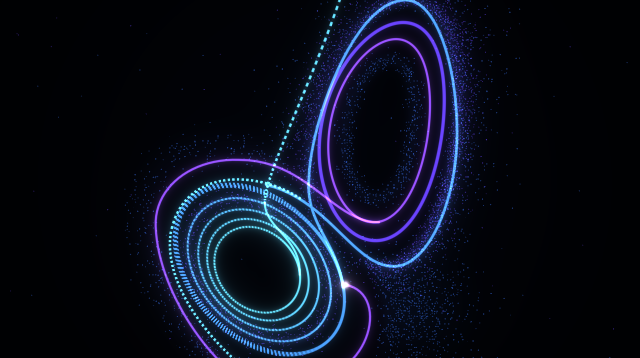
Reproduce this background procedurally as a Shadertoy shader.

```glsl
const float GRID = 430.0; // canvas height in layout units, y runs down
const vec3 NIGHT = vec3(0.003, 0.009, 0.028);
const vec3 CYAN = vec3(0.36, 0.8, 0.9);
const vec3 AZURE = vec3(0.27, 0.58, 0.92);
const vec3 VIOLET = vec3(0.36, 0.22, 0.86);
const vec3 ORCHID = vec3(0.54, 0.28, 0.92);

vec2 hash2(vec2 cell) {
  vec3 h = fract(cell.xyx * vec3(0.1031, 0.103, 0.0973));
  h += dot(h, h.yzx + 33.33);
  return fract((h.xx + h.yz) * h.zy);
}

float bell(float d, float width) {
  return exp(-d * d / (width * width));
}

// Signed distance to a leaning ellipse with a bent axis
float ring(vec2 p, vec2 center, vec2 radii, float lean, float bend) {
  vec2 q = (p - center) / radii;
  q.x -= bend * q.y * q.y;
  float k = 1.0 - lean * lean;
  float f = sqrt((dot(q, q) - 2.0 * lean * q.x * q.y) / k + 1e-4);
  vec2 g = (q - lean * q.yx) / (k * f);
  g.y -= 2.0 * bend * q.y * g.x;
  return (f - 1.0) / max(length(g / radii), 0.002);
}

// Distance to a cubic arc, and the parameter of its nearest point
vec2 arc(vec2 p, vec2 a, vec2 b, vec2 c, vec2 d) {
  vec2 best = vec2(1e4, 0), from = a;
  for (float i = 0.0; i < 22.0; i++) {
    float t = (i + 1.0) / 22.0, s = 1.0 - t;
    vec2 to = s * s * s * a + 3.0 * s * t * (s * b + t * c) + t * t * t * d;
    vec2 e = to - from;
    float h = clamp(dot(p - from, e) / dot(e, e), 0.0, 1.0);
    float dist = length(p - from - e * h);
    if (dist < best.x) best = vec2(dist, (i + h) / 22.0);
    from = to;
  }
  return best;
}

float core(float d, float w, float px) {
  return 1.0 - smoothstep(w - px, w + px, abs(d));
}

float glow(float d) {
  return 0.24 * exp(-abs(d) / 3.5) + 0.055 * exp(-abs(d) / 14.0);
}

float stroke(float d, float w, float px) {
  return core(d, w, px) * 0.85 + glow(d);
}

float beads(float phase) {
  return smoothstep(0.2, 0.8, 0.5 + 0.5 * cos(6.2832 * phase));
}

float beaded(vec2 a, float px) {
  return core(a.x, 1.5, px) * beads(a.y * 34.0) + 0.5 * glow(a.x);
}

// One random speck per cell, kept where density allows
float dust(vec2 p, float size, float density) {
  vec2 h = hash2(floor(p / size));
  float d = length(fract(p / size) - 0.25 - h * 0.5) * size;
  float kept = step(hash2(floor(p / size) + 71.0).x, density);
  return kept * (1.0 - smoothstep(0.3, 1.4, d)) * (0.35 + 0.65 * h.y);
}

vec3 dustClouds(vec2 p) {
  float wing = ring(p, vec2(460, 160), vec2(89, 160), -0.2, 0.15);
  float disc = ring(p, vec2(322, 334), vec2(130), 0.4, 0.0);
  float far = max(wing, 0.0);
  float halo = smoothstep(-14.0, 6.0, wing) * exp(-far / 20.0);
  halo *= mix(0.55, 1.0, smoothstep(390.0, 520.0, p.x));
  halo *= mix(0.3, 1.0, smoothstep(-4.0, 14.0, disc));
  float spill = bell(length((p - vec2(482, 372)) / vec2(62, 50)), 1.0);
  spill *= smoothstep(0.0, 16.0, disc);
  float eye = bell(ring(p, vec2(456, 155), vec2(42, 83), -0.2, 0.1), 9.0);
  float rim = bell(ring(p, vec2(314, 325), vec2(140, 152), 0.4, 0.0), 17.0);
  rim *= 1.0 - smoothstep(280.0, 390.0, p.x);
  float belt = bell(ring(p, vec2(312, 324), vec2(85), 0.3, 0.0), 11.0);
  float blue = 0.35 * halo + 0.5 * spill + 0.42 * eye + 0.14 * rim;
  float violet = 0.75 * halo * exp(-far / 25.0) + 0.3 * belt;
  vec2 turned = mat2(0.8, 0.6, -0.6, 0.8) * p;
  float blueSpecks = dust(p, 3.1, blue) + dust(turned, 3.7, blue);
  float violetSpecks = dust(turned + 50.0, 2.9, violet) + dust(p + 90.0, 3.5, violet);
  return vec3(0.17, 0.34, 0.72) * (0.6 * blueSpecks + 0.16 * blue)
    + vec3(0.32, 0.2, 0.78) * (0.55 * violetSpecks + 0.24 * violet);
}

// Nested beaded orbits of the lower lobe
vec3 orbits(vec2 p, float px) {
  vec3 light = vec3(0);
  for (float i = 0.0; i < 5.0; i++) {
    vec2 q = p - vec2(309.0 + 0.8 * i, 324);
    float radius = 51.5 + 8.5 * i + i * i, striped = step(3.5, i);
    float d = ring(q, vec2(0), vec2(radius), 0.2 + 0.04 * i, 0.0);
    float solid = smoothstep(0.0, 0.8, q.x / radius);
    float dots = beads(atan(q.y, q.x) * (14.3 + 2.2 * i));
    dots = mix(dots, 1.0, max(solid, 0.45 - 0.45 * striped));
    float width = mix(1.2, mix(3.2, 1.8, solid), striped);
    light += mix(CYAN, AZURE, i / 4.0) * 0.85 * (core(d, width, px) * dots + glow(d));
  }
  return light;
}

vec3 trails(vec2 p, float px) {
  // Violet loops and the sweep joining both lobes
  float d = ring(p, vec2(455, 157), vec2(61, 110), -0.22, 0.12);
  vec3 light = ORCHID * stroke(d, 1.3, px);
  d = ring(p, vec2(458, 158), vec2(75, 131), -0.22, 0.13);
  light += VIOLET * stroke(d, 2.0, px);
  d = arc(p, vec2(455, 267), vec2(400, 267), vec2(370, 192), vec2(287, 192)).x;
  d = min(d, arc(p, vec2(287, 192), vec2(230, 190), vec2(185, 225), vec2(187, 272)).x);
  d = min(d, arc(p, vec2(187, 272), vec2(189, 330), vec2(225, 395), vec2(265, 435)).x);
  d = min(d, arc(p, vec2(415, 342), vec2(455, 350), vec2(452, 405), vec2(420, 435)).x);
  light += ORCHID * stroke(d, 1.3, px);
  // Blue outer loop
  d = arc(p, vec2(371, 215), vec2(372, 150), vec2(425, 0), vec2(487, 0)).x;
  d = min(d, arc(p, vec2(371, 215), vec2(367, 270), vec2(405, 290), vec2(412, 345)).x);
  d = min(d, arc(p, vec2(487, 0), vec2(525, 0), vec2(549, 80), vec2(549, 160)).x);
  d = min(d, arc(p, vec2(549, 160), vec2(549, 240), vec2(515, 320), vec2(473, 320)).x);
  d = min(d, arc(p, vec2(473, 320), vec2(425, 320), vec2(395, 240), vec2(320, 222)).x);
  light += AZURE * stroke(d, 1.6, px);
  // Cyan tails
  d = arc(p, vec2(318, 243), vec2(318, 275), vec2(362, 285), vec2(360, 330)).x;
  vec2 tail = arc(p, vec2(408, 0), vec2(370, 110), vec2(318, 210), vec2(318, 243));
  vec2 top = arc(p, vec2(360, 238), vec2(310, 205), vec2(220, 200), vec2(205, 280));
  vec2 low = arc(p, vec2(205, 280), vec2(197, 335), vec2(240, 395), vec2(285, 435));
  if (low.x < top.x) top = low;
  return light + CYAN * (stroke(d, 1.1, px) + beaded(tail, px) + beaded(top, px));
}

void mainImage(out vec4 fragColor, in vec2 fragCoord) {
  float unit = GRID / iResolution.y, px = 0.75 * unit;
  vec2 p = vec2(fragCoord.x, iResolution.y - fragCoord.y) * unit;
  vec3 color = NIGHT * (0.25 + 0.9 * bell(length(p - vec2(390, 220)), 300.0));
  color += dustClouds(p) + orbits(p, px) + trails(p, px);
  // Leading spark
  float spark = length(p - vec2(415, 342));
  color += vec3(1, 0.9, 0.82) * bell(spark, 4.0) + vec3(0.28, 0.18, 0.18) * exp(-spark / 7.0);
  fragColor = vec4(min(color, 1.0), 1);
}
```
